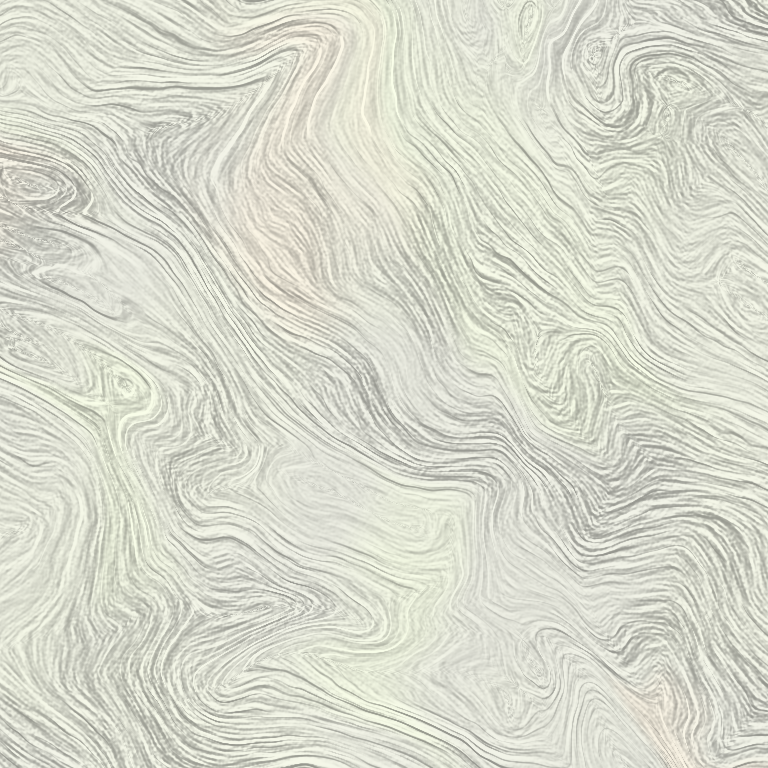
This texture is drawn by a Shadertoy shader. Its source:

```glsl
const vec3 CREAM = vec3(0.865, 0.873, 0.820);
const vec3 PALE_GREEN = vec3(0.878, 0.897, 0.818);
const vec3 COOL_GREY = vec3(0.848, 0.852, 0.815);
const vec3 BLUSH = vec3(0.905, 0.872, 0.812);

const vec2 ACROSS = vec2(0.50, 0.866);    // normal of the overall drift
const vec2 ALONG = vec2(0.866, -0.50);
const vec2 LIGHT = vec2(-0.40, 0.917);
const float SWIRL = 0.64;
const float COARSE_RIDGES = 30.0;
const float FINE_RIDGES = 76.0;
const float RELIEF_STEP = 0.0010;
const float RIDGE_GAIN = 0.30;
const float HAIR_SCALE = 310.0;
const float TUFT_SCALE = 130.0;
const float HAIR_GAIN = 0.74;
const float TUFT_GAIN = 0.26;
const float GRIT_GAIN = 0.10;
const float STREAK_LENGTH = 0.016;
const int STREAK_TAPS = 8;
const float SHADE_DEPTH = 0.10;

float hash(vec2 p) {
    return fract(sin(dot(p, vec2(127.1, 311.7))) * 43758.5453);
}

float noise(vec2 p) {
    vec2 i = floor(p), f = fract(p);
    f = f * f * (3.0 - 2.0 * f);
    return mix(mix(hash(i), hash(i + vec2(1, 0)), f.x),
               mix(hash(i + vec2(0, 1)), hash(i + vec2(1, 1)), f.x), f.y);
}

float fbm(vec2 p) {
    float sum = 0.0, amp = 0.6;
    for (int i = 0; i < 3; i++) {
        sum += amp * noise(p);
        p = mat2(1.6, 1.2, -1.2, 1.6) * p + 7.3;
        amp *= 0.40;
    }
    return sum / 0.936;
}

// Stream function: its contours are the paint strokes
float stream(vec2 p) {
    vec2 warp = vec2(fbm(p * 2.2 + 3.0), fbm(p * 2.2 + 11.0)) - 0.5;
    vec2 q = vec2(dot(p, ALONG) * 2.6, dot(p, ACROSS) * 3.6);
    return dot(p, ACROSS) + SWIRL * (fbm(q + warp * 2.2 + 5.0) - 0.5);
}

// Uneven ridges with one steep and one gentle side
float ridges(float phase, float along) {
    float f = fract(phase);
    float strength = noise(vec2(floor(phase) * 7.0, along));
    return strength * strength * 1.6 * smoothstep(0.0, 0.13, f) * smoothstep(1.0, 0.16, f);
}

// Height difference over a short step toward the light
float ridgeRelief(float phase, float slope, float along) {
    float fade = 1.0 - smoothstep(0.14, 0.38, abs(slope));
    return fade * (ridges(phase - slope, along) - ridges(phase + slope, along));
}

float grainRelief(vec2 p, vec2 toLight, float scale) {
    mat2 turn = mat2(0.8, 0.6, -0.6, 0.8);
    vec2 q = turn * p * scale;
    vec2 d = turn * toLight * 0.45;
    return noise(q - d) - noise(q + d);
}

// Embossed grain averaged along the stroke
float streaks(vec2 p, vec2 dir, vec2 side, float scale) {
    float sum = 0.0;
    for (int i = -STREAK_TAPS; i <= STREAK_TAPS; i++)
        sum += grainRelief(p + dir * STREAK_LENGTH * float(i) / float(STREAK_TAPS), side, scale);
    return sum / float(2 * STREAK_TAPS + 1);
}

void mainImage(out vec4 fragColor, in vec2 fragCoord) {
    vec2 p = fragCoord / iResolution.y;

    // Flow, stroke direction and how the strokes face the light
    float e = 0.002;
    float psi = stream(p);
    vec2 grad = vec2(stream(p + vec2(e, 0)) - psi, stream(p + vec2(0, e)) - psi) / e;
    float steep = max(length(grad), 0.001);
    vec2 side = grad / steep;
    vec2 dir = vec2(side.y, -side.x);
    float facing = dot(side, LIGHT);
    float slope = steep * RELIEF_STEP * facing / sqrt(facing * facing + 0.12);
    float along = dot(p, ALONG);

    // Patches stretched along the strokes
    vec2 flowPos = vec2(psi * 9.0, along * 4.5);
    float rough = smoothstep(0.28, 0.74, fbm(flowPos + 20.0));
    float shade = smoothstep(0.42, 0.80, fbm(vec2(psi * 14.0, along * 6.0) + 120.0));
    float ridged = smoothstep(0.30, 0.65, fbm(p * 5.0 + 31.0));
    float wobble = 0.5 * noise(p * 7.0) + 0.22 * noise(p * 48.0);

    // Relief of ridges, bristle streaks and grit
    float coarse = ridgeRelief(psi * COARSE_RIDGES + wobble, slope * COARSE_RIDGES, along * 11.0);
    float fine = ridgeRelief(psi * FINE_RIDGES + wobble * 2.0, slope * FINE_RIDGES, along * 24.0 + 40.0);
    float relief = RIDGE_GAIN * (coarse * mix(0.5, 1.7, ridged) + fine * mix(0.3, 1.2, rough));
    float grain = HAIR_GAIN * streaks(p, dir, side, HAIR_SCALE)
                + TUFT_GAIN * streaks(p, dir, side, TUFT_SCALE)
                + GRIT_GAIN * grainRelief(p, LIGHT, HAIR_SCALE);
    relief += grain * (mix(0.45, 1.25, rough) + 0.8 * shade);
    relief += 0.027 - 0.045 * rough - SHADE_DEPTH * shade;
    relief = relief > 0.0 ? 0.115 * tanh(relief / 0.115) : 0.32 * tanh(relief / 0.32);

    // Soft tints
    float green = smoothstep(0.50, 0.72, fbm(flowPos * 0.7 + 50.0)) * (1.0 - 0.6 * rough);
    float grey = smoothstep(0.45, 0.70, fbm(p * 4.0 + 70.0));
    float blush = smoothstep(0.64, 0.78, fbm(flowPos * 0.6 + 90.0));
    vec3 color = mix(CREAM, COOL_GREY, grey * 0.8);
    color = mix(color, PALE_GREEN, green);
    color = mix(color, BLUSH, blush * 0.7);

    fragColor = vec4(clamp(color * (1.0 + relief), 0.0, 1.0), 1.0);
}
```
